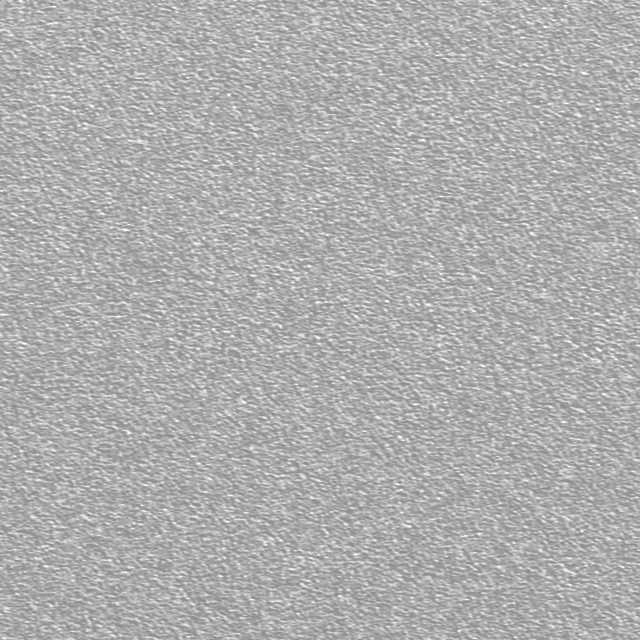
This texture is drawn by a Shadertoy shader. Its source:

```glsl
// Satin grey metallic grain: short, nearly level flecks that sink to the right.
// Stretched value noise at several tilts is embossed and summed to a height,
// then a skewed tone curve turns it into grey with sparse bright glints.

float hash(ivec2 cell, uint seed) {
    uint h = uint(cell.x) * 1597334673u ^ uint(cell.y) * 3812015801u ^ seed * 2798796415u;
    h = (h ^ (h >> 16)) * 2146121005u;
    h = (h ^ (h >> 15)) * 2221713035u;
    h ^= h >> 16;
    return float(h >> 8) / 16777216.0;
}

// Value noise, scaled to zero mean and unit deviation
float noise(vec2 p, uint seed) {
    ivec2 cell = ivec2(floor(p));
    vec2 w = smoothstep(0.0, 1.0, fract(p));
    float low = mix(hash(cell, seed), hash(cell + ivec2(1, 0), seed), w.x);
    float high = mix(hash(cell + ivec2(0, 1), seed), hash(cell + ivec2(1, 1), seed), w.x);
    return (mix(low, high, w.y) - 0.5) / 0.2145;
}

// Embossed grain along a tilted direction; density is cells per canvas
float flecks(vec2 p, float tilt, vec2 density, uint seed) {
    vec2 along = vec2(cos(tilt), sin(tilt));
    vec2 across = vec2(-along.y, along.x);
    vec2 q = vec2(dot(p, along), dot(p, across)) * density;
    float shadow = noise(q + vec2(0.3, 1.6), seed);
    return 0.95 * (noise(q, seed) - 0.33 * shadow);
}

void mainImage(out vec4 fragColor, in vec2 fragCoord) {
    vec2 uv = fragCoord / iResolution.y;

    // Fine grain: main flecks, level threads and steeper crossing flecks
    float grain = 0.66 * flecks(uv, -0.20, vec2(160.0, 420.0), 1u)
                + 0.56 * flecks(uv, -0.02, vec2(170.0, 450.0), 2u)
                + 0.40 * flecks(uv, -0.50, vec2(180.0, 340.0), 3u);

    // Faint cloudiness and a slight lift toward the top
    grain += 0.07 * flecks(uv, -0.3, vec2(38.0, 52.0), 4u);
    grain += 0.25 * (uv.y - 0.5);

    // Skewed tone curve: compressed shadows, stretched highlights
    float z = clamp(grain, -2.6, 3.4);
    float grey = 0.670 + 0.076 * z + 0.012 * z * z;
    fragColor = vec4(vec3(min(grey, 1.0)), 1.0);
}
```
